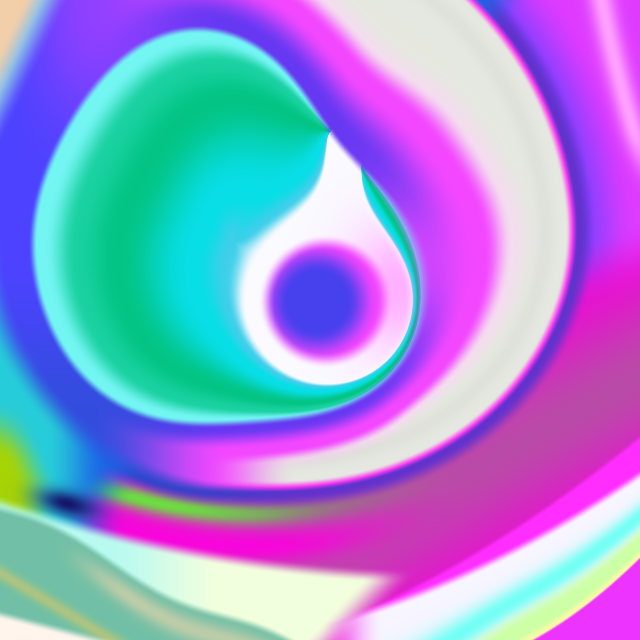
Reproduce this background procedurally as a WebGL 1 fragment shader.

```glsl
precision highp float;
uniform vec2 u_resolution;

float ridge(float x, float center, float width) {
  float k = (x - center) / width;
  return exp(-k * k);
}

float below(float edge, float soft, float x) {
  return 1.0 - smoothstep(edge - soft, edge + soft, x);
}

float smoothMin(float a, float b, float k) {
  float h = max(k - abs(a - b), 0.0) / k;
  return min(a, b) - h * h * k * 0.25;
}

float segmentDistance(vec2 p, vec2 a, vec2 b) {
  vec2 ab = b - a;
  return length(p - a - ab * clamp(dot(p - a, ab) / dot(ab, ab), 0.0, 1.0));
}

// Polar radius of the egg as a short harmonic series
float eggRadius(float a) {
  return 0.2974 - 0.025 * cos(a) - 0.005 * sin(a)
    - 0.0034 * cos(2.0 * a) - 0.025 * sin(2.0 * a)
    + 0.0096 * cos(3.0 * a) - 0.0217 * sin(3.0 * a)
    + 0.002 * cos(4.0 * a) - 0.0022 * cos(5.0 * a) + 0.0031 * sin(5.0 * a);
}

// Folded ribbons along the bottom and right
vec3 outerField(vec2 p, float rim) {
  float x = p.x, y = p.y;
  vec3 dusty = mix(vec3(0.93, 0.04, 0.84), vec3(0.73, 0.29, 0.66), ridge(y - 0.55 * x, -0.14, 0.12));
  vec3 violet = mix(vec3(0.5, 0.25, 1.0), vec3(0.87, 0.23, 1.0), smoothstep(0.0, 0.1, rim));
  vec3 col = mix(dusty, violet, smoothstep(0.53, 0.64, y + 0.3 * (0.95 - x)));
  float streak = x - 0.93 - 0.28 * (1.0 - y) * (1.0 - y) - 0.19 * (1.0 - y);
  col = mix(col, vec3(1.0, 0.63, 1.0), ridge(streak, 0.01, 0.02) * smoothstep(0.68, 0.8, y));

  // Green and magenta streaks
  float crease = y - 0.197 - 0.7 * (x - 0.4) * (x - 0.4);
  float fade = 1.0 - smoothstep(0.4, 0.75, x);
  col = mix(col, vec3(0.97, 0.02, 0.86), ridge(crease, -0.05, 0.03) * fade);
  vec3 green = mix(vec3(0.42, 0.87, 0.25), vec3(0.55, 0.5, 0.48), smoothstep(0.25, 0.55, x));
  col = mix(col, green, ridge(crease, 0.0, 0.019) * fade);
  vec3 shade = mix(vec3(0.12, 0.28, 0.78), vec3(0.38, 0.2, 0.8), smoothstep(0.2, 0.5, x));
  col = mix(shade, col, smoothstep(0.008, 0.035, rim));

  // Cool fold and lime patch at the left
  vec3 cool = mix(vec3(0.15, 0.8, 0.85), vec3(0.1, 0.4, 0.9), smoothstep(0.07, 0.17, x));
  col = mix(col, cool, below(0.15 + 0.8 * max(y - 0.21, 0.0), 0.05, x));
  col = mix(col, vec3(0.65, 0.83, 0.02), below(0.055, 0.035, x + 0.4 * max(y - 0.25, 0.0)) * below(0.33, 0.05, y));
  col = mix(col, vec3(0.08, 0.08, 0.42), ridge(x, 0.105, 0.045) * ridge(y + 0.2 * x, 0.234, 0.019));

  // Pale wedge and sage corner
  float wedgeTop = 0.173 - 0.208 * (x - 0.14) + 0.24 * (x - 0.14) * (x - 0.39);
  vec3 pale = mix(vec3(0.72, 0.98, 0.94), vec3(0.95, 1.0, 0.87), smoothstep(0.16, 0.36, x));
  col = mix(col, pale, below(wedgeTop, 0.012, y) * below(0.516, 0.04, x - 0.94 * y));
  float sageTop = 0.205 - 0.48 * x + 0.012 * sin(x * 18.0);
  vec3 sage = mix(vec3(0.44, 0.75, 0.65), vec3(0.74, 0.8, 0.66), ridge(y, sageTop - 0.035, 0.02) * smoothstep(0.08, 0.2, x));
  sage = mix(sage, vec3(0.68, 0.77, 0.5), ridge(y, 0.105 - 0.6 * x, 0.012));
  col = mix(col, sage, below(sageTop, 0.008, y));
  col = mix(col, vec3(1.0, 0.96, 0.93), below(0.04 - 0.26 * x, 0.008, y));

  // Bright sweep at the lower right
  float u = x - 0.55;
  float sweepTop = 0.036 + 0.3 * u + 0.43 * u * u;
  float v = x - 0.833;
  float sweepEnd = 0.55 * v + 1.3 * v * abs(v);
  float across = (sweepTop - y) / max(sweepTop - sweepEnd, 0.02);
  vec3 sweep = mix(vec3(0.97, 0.96, 1.0), vec3(0.45, 1.0, 0.96), ridge(across, 0.5, 0.16));
  sweep = mix(sweep, vec3(0.8, 1.0, 0.65), smoothstep(0.58, 0.78, across));
  sweep = mix(sweep, vec3(0.98, 0.98, 0.65), smoothstep(0.88, 0.98, across));
  float right = smoothstep(0.5, 0.6, x);
  col = mix(col, vec3(1.0, 0.18, 1.0), below(sweepTop + 0.13 * max(u, 0.0), 0.006, y) * right);
  col = mix(col, sweep, below(sweepTop, 0.009, y) * right);
  return mix(col, vec3(0.93, 0.2, 1.0), below(sweepEnd, 0.003, y) * smoothstep(0.78, 0.84, x));
}

// Violet, magenta and pearl bands wrapped around the egg
vec3 ringBands(vec2 p, float d, float a, float rim) {
  float width = 0.06 + 0.09 * smoothstep(-0.8, 0.2, a) - 0.028 * smoothstep(0.5, 1.0, a);
  float t = d / width;
  float side = ridge(a, -0.1, 0.45);
  vec3 inner = mix(vec3(0.4, 0.22, 0.95), vec3(0.88, 0.28, 1.0), side * 0.85);
  vec3 col = mix(inner, vec3(0.95, 0.28, 1.0), smoothstep(0.15, 0.7, t));
  vec3 pearl = mix(vec3(0.96, 0.86, 0.94), vec3(0.9, 0.91, 0.88), smoothstep(1.05, 1.4, t));
  pearl *= 1.0 - 0.03 * ridge(rim, -0.045, 0.015);
  pearl = mix(pearl, vec3(1.0, 0.2, 0.95), smoothstep(-0.014, -0.001, rim));
  float span = smoothstep(-1.7, -1.3, a) * (1.0 - smoothstep(1.5, 2.0, a));
  col = mix(col, pearl, smoothstep(0.8, 1.12, t) * span);
  vec3 blue = mix(vec3(0.2, 0.3, 0.87), vec3(0.3, 0.26, 1.0), smoothstep(0.35, 0.6, p.y));
  blue = mix(blue, vec3(0.57, 0.25, 1.0), smoothstep(0.7, 0.98, p.y) * smoothstep(0.0, 0.15, p.x));
  blue = mix(blue, vec3(0.05, 0.75, 0.8), below(0.03, 0.04, p.x) * below(0.4, 0.07, p.y));
  return mix(col, blue, 1.0 - smoothstep(0.14, 0.36, p.x));
}

// Teal crescent, white drop and the round core
vec3 eggInside(vec2 p, float d) {
  float drop = smoothMin(length(p - vec2(0.514, 0.531)) - 0.13,
    segmentDistance(p, vec2(0.52, 0.557), vec2(0.54, 0.779)) - 0.028, 0.09);
  float s = max(drop, 0.0) / (max(drop, 0.0) + max(-d, 0.0) + 0.001);
  vec3 col = mix(vec3(0.98, 0.98, 1.0), vec3(0.25, 0.81, 0.92), smoothstep(0.0, 0.13, s));
  col = mix(col, vec3(0.03, 0.87, 0.9), smoothstep(0.12, 0.25, s));
  col = mix(col, vec3(0.01, 0.77, 0.52), smoothstep(0.28, 0.6, s));
  col = mix(col, vec3(0.1, 0.82, 0.63), smoothstep(0.62, 0.8, s));
  col = mix(col, vec3(0.45, 0.96, 0.95), smoothstep(0.8, 0.94, s));
  float blush = ridge(p.x, 0.62, 0.08) * ridge(p.y, 0.55, 0.1);
  col = mix(col, vec3(1.0, 0.69, 1.0), blush * below(0.0, 0.01, drop));
  float core = length(p - vec2(0.509, 0.529));
  vec3 disc = mix(vec3(0.28, 0.25, 0.93), vec3(0.95, 0.27, 1.0), smoothstep(0.045, 0.096, length(p - vec2(0.496, 0.529))));
  return mix(col, disc, below(0.092, 0.013, core));
}

void main() {
  vec2 p = gl_FragCoord.xy / u_resolution;
  vec2 q = p - vec2(0.365, 0.622);
  float a = atan(q.y, q.x);
  float d = length(q) - eggRadius(a);
  float rim = length(q) - 0.384 - 0.15 * smoothstep(-1.65, 0.1, a);
  float soft = 0.005 + 0.02 * (1.0 - smoothstep(0.1, 0.45, p.x));
  vec3 col = mix(ringBands(p, d, a, rim), outerField(p, rim), smoothstep(-soft, soft, rim) * (1.0 - smoothstep(1.0, 1.3, a)));

  // Warm upper left corner
  float corner = p.x / 0.08 + (1.0 - p.y) / 0.17;
  col = mix(col, vec3(0.55, 0.76, 0.92), below(1.05, 0.3, corner));
  col = mix(col, vec3(0.95, 0.81, 0.66), below(0.7, 0.25, corner));

  float edge = 0.007 + 0.012 * ridge(a, -0.1, 0.4);
  col = mix(col, eggInside(p, d), below(0.0, edge, d));
  gl_FragColor = vec4(col, 1.0);
}
```
